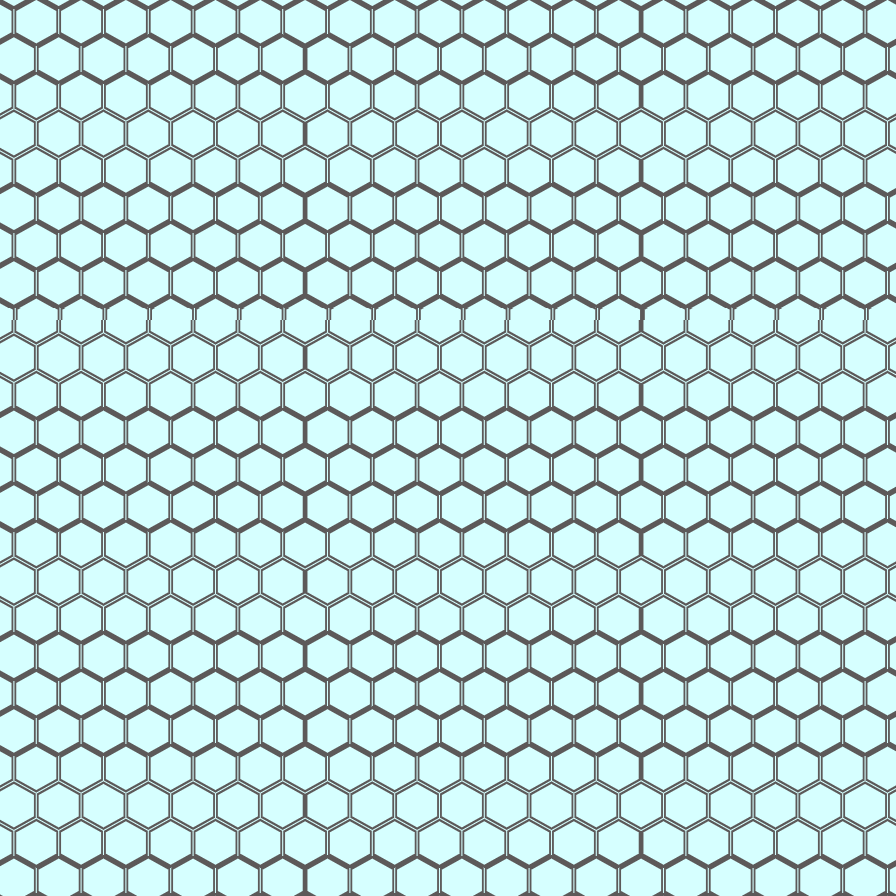
This pattern is drawn by a WebGL 1 fragment shader. Its source:

```glsl
precision highp float;

uniform vec2 u_resolution;

#define COLUMNS 20.0
#define ROWS 24.0
#define PHASE vec2(0.31, 0.58)
#define WALL_HALF 0.053
#define SEAM_HALF 0.063
#define GAP_HALF 0.012
#define JOG 0.03
#define CELL_COLOR vec3(0.84, 1.0, 1.0)
#define LINE_COLOR vec3(0.36, 0.35, 0.35)

// Pixel coverage of a band of the given half width around distance zero
float band(float dist, float halfWidth, float pixel) {
    float outer = clamp((halfWidth - dist) / pixel + 0.5, 0.0, 1.0);
    float inner = clamp((-halfWidth - dist) / pixel + 0.5, 0.0, 1.0);
    return outer - inner;
}

// Offset from the nearest hexagon centre, in cell widths and row pitches
vec2 hexOffset(vec2 p) {
    vec2 evenRow = vec2(fract(p.x) - 0.5, mod(p.y + 1.0, 2.0) - 1.0);
    vec2 oddRow = vec2(fract(p.x + 0.5) - 0.5, mod(p.y, 2.0) - 1.0);
    vec2 toMetric = vec2(1.0, 0.8660254);
    bool evenIsNearer = length(evenRow * toMetric) < length(oddRow * toMetric);
    return evenIsNearer ? evenRow : oddRow;
}

void main() {
    vec2 uv = gl_FragCoord.xy / u_resolution;
    float pixel = COLUMNS / u_resolution.x;

    // Rows run downwards from the top edge
    vec2 p = vec2(uv.x, 1.0 - uv.y) * vec2(COLUMNS, ROWS) - PHASE;

    // One row has its upright walls stepped halfway down
    p.x -= JOG * step(7.67, p.y) * step(p.y, 8.0);

    vec2 offset = hexOffset(p);
    vec2 centre = p - offset;
    vec2 a = abs(offset);
    float wallDist = 0.5 - a.x;
    float seamDist = 0.5 - (0.5 * a.x + 0.75 * a.y);

    // A few upright walls are closed, two seams in every six are open
    float wallX = centre.x + (offset.x > 0.0 ? 0.5 : -0.5);
    float wallIndex = mod(floor(2.0 * wallX + 0.5), 2.0 * COLUMNS);
    float wallOpen = step(0.5, abs(mod(wallIndex, 15.0) - 13.0));
    float seamIndex = floor(centre.y + 0.5) + step(0.0, offset.y);
    float seamOpen = step(abs(mod(seamIndex, 6.0) - 3.5), 0.75);

    // Dark outlines with a fine light gap between neighbours
    float ink = max(band(wallDist, WALL_HALF, pixel),
                    band(seamDist, SEAM_HALF, pixel));
    float gap = max(wallOpen * band(wallDist, GAP_HALF, pixel),
                    seamOpen * band(seamDist, GAP_HALF, pixel));

    vec3 color = mix(CELL_COLOR, LINE_COLOR, clamp(ink - gap, 0.0, 1.0));
    gl_FragColor = vec4(color, 1.0);
}
```
